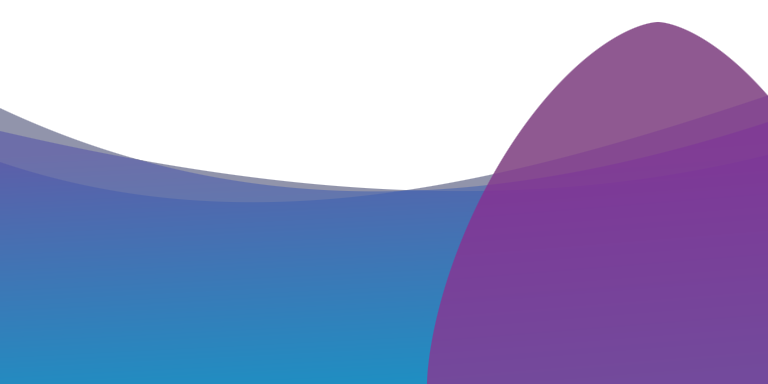
Reproduce this background procedurally as a Shadertoy shader.

```glsl
// Three overlapping translucent waves on white, with a rounded violet hill at right.
// Each wave is a cubic height curve; the number of waves covering a point picks
// its tone, and the hill (a superellipse) swaps in a violet set of tones.

#define HILL_CENTER vec2(1.7135, 0.0)
#define HILL_RADII vec2(0.6016, 0.9427)
#define HILL_POWER 1.6
#define HAZE vec3(0.57, 0.58, 0.67)
#define WAVE_HIGH vec3(0.365, 0.37, 0.66)
#define WAVE_LOW vec3(0.125, 0.555, 0.76)
#define HILL_TIP vec3(0.56, 0.35, 0.57)
#define HILL_HAZE vec3(0.52, 0.285, 0.57)
#define HILL_HIGH vec3(0.495, 0.215, 0.59)
#define HILL_LOW vec3(0.45, 0.29, 0.61)

// Smooth coverage of the region where the field is positive
float coverage(float field) {
    return clamp(0.5 + field / max(fwidth(field), 1e-5), 0.0, 1.0);
}

// Coverage below a cubic whose coefficients give depth from the top edge
float wave(vec2 p, vec4 k) {
    float depth = k.x + p.x * (k.y + p.x * (k.z + p.x * k.w));
    return coverage(1.0 - depth - p.y);
}

// Tone for a number of stacked layers from 0 to 3
vec3 stackTone(float layers, vec3 bare, vec3 haze, vec3 deep) {
    vec3 tone = mix(bare, haze, clamp(layers, 0.0, 1.0));
    tone = mix(tone, mix(haze, deep, 0.7), clamp(layers - 1.0, 0.0, 1.0));
    return mix(tone, deep, clamp(layers - 2.0, 0.0, 1.0));
}

void mainImage(out vec4 fragColor, in vec2 fragCoord) {
    // Canvas spans 2 by 1 units
    vec2 p = fragCoord / iResolution.xy * vec2(2.0, 1.0);

    // Waves
    float layers = wave(p, vec4(0.2813, 0.4704, -0.2807, 0.0273))
                 + wave(p, vec4(0.3411, 0.2317, -0.0604, -0.0200))
                 + wave(p, vec4(0.4219, 0.3379, -0.3007, 0.0442));

    // Hill
    vec2 q = pow(abs(p - HILL_CENTER) / HILL_RADII, vec2(HILL_POWER));
    float hill = coverage(1.0 - q.x - q.y);

    // Slightly tilted vertical gradients
    float waveFade = clamp((p.y - 0.05 * p.x + 0.04) / 0.63, 0.0, 1.0);
    float hillFade = clamp((p.y - 0.08 * (p.x - 1.5)) / 0.6, 0.0, 1.0);
    vec3 waveDeep = mix(WAVE_LOW, WAVE_HIGH, waveFade);
    vec3 hillDeep = mix(HILL_LOW, HILL_HIGH, hillFade);

    vec3 back = stackTone(layers, vec3(1.0), HAZE, waveDeep);
    vec3 front = stackTone(layers, HILL_TIP, HILL_HAZE, hillDeep);
    fragColor = vec4(mix(back, front, hill), 1.0);
}
```
